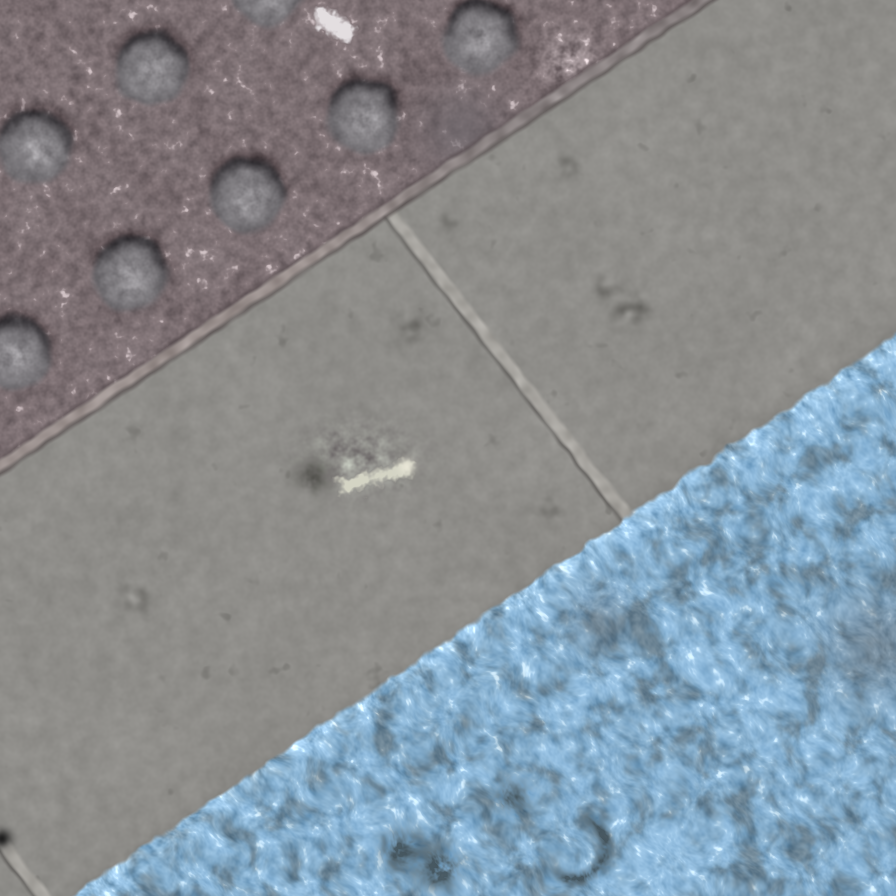
This texture is drawn by a Shadertoy shader. Its source:

```glsl
// Weathered pavement: studded mauve paving, a jointed concrete kerb and rough blue paint.
#define CONCRETE vec3(0.558, 0.553, 0.538)
#define PAVING vec3(0.487, 0.437, 0.448)
#define STUD vec3(0.465, 0.455, 0.470)
#define PAINT_LIGHT vec3(0.590, 0.755, 0.885)
#define PAINT_MID vec3(0.495, 0.650, 0.765)
#define PAINT_DARK vec3(0.400, 0.490, 0.550)
#define STUD_RADIUS 0.042
#define JOINT_SPACING 0.7745
#define JOINT_HALF_WIDTH 0.0062
#define GRAIN 0.042

vec2 gradient(vec2 cell) {
    vec3 q = fract(vec3(cell.xyx) * vec3(0.1031, 0.1030, 0.0973));
    q += dot(q, q.yzx + 33.33);
    return fract((q.xx + q.yz) * q.zy) * 2.0 - 1.0;
}

float noise(vec2 p) {
    vec2 i = floor(p), f = fract(p);
    vec2 u = f * f * f * (f * (f * 6.0 - 15.0) + 10.0);
    vec2 e = vec2(0.0, 1.0);
    float low = mix(dot(gradient(i), f), dot(gradient(i + e.yx), f - e.yx), u.x);
    float high = mix(dot(gradient(i + e), f - e), dot(gradient(i + 1.0), f - 1.0), u.x);
    return mix(low, high, u.y);
}

float fbm(vec2 p) {
    float sum = 0.0, amp = 1.0;
    for (int i = 0; i < 3; i++) {
        sum += amp * noise(p);
        p = mat2(1.6, 1.2, -1.2, 1.6) * p + 7.3;
        amp *= 0.6;
    }
    return sum;
}

float segment(vec2 p, vec2 a, vec2 b) {
    vec2 d = b - a;
    return length(p - a - d * clamp(dot(p - a, d) / dot(d, d), 0.0, 1.0));
}

float line(float d, float halfWidth, float soft) {
    return 1.0 - smoothstep(halfWidth - soft, halfWidth + soft, abs(d));
}

float spot(vec2 p, vec2 centre, float radius) {
    vec2 d = (p - centre) / radius;
    return exp(-dot(d, d));
}

vec3 paving(vec2 p) {
    float fleck = fbm(p * 65.0 + 11.0);
    float wear = fbm(p * 16.0 + 3.0);
    vec3 col = PAVING + vec3(0.135, 0.125, 0.125) * fleck + 0.06 * wear;
    col += 0.22 * smoothstep(0.35, 0.8, fleck + 0.4 * wear);
    col = mix(col, vec3(0.42, 0.40, 0.42), 0.6 * spot(p, vec2(0.515, 0.855), 0.045));
    col += 0.10 * spot(p, vec2(0.635, 0.93), 0.03) * (1.0 + 2.0 * fleck);

    // Studs on a skewed lattice, with shaded upper rims and worn pale tops
    mat2 lattice = mat2(-0.1302, -0.0880, -0.1070, 0.1420);
    vec2 rel = p - vec2(0.276, 0.7826);
    vec2 q = rel - lattice * round(inverse(lattice) * rel);
    float r = (length(q) + 0.008 * noise(p * 35.0)) / STUD_RADIUS;
    float side = dot(q, vec2(0.15, 0.98)) / STUD_RADIUS;
    vec3 stud = STUD + 0.08 * fleck - 0.03 * side;
    stud += (0.11 + 0.12 * fleck) * spot(q, vec2(0.003, -0.003), 0.020);
    stud -= 0.17 * smoothstep(0.5, 0.95, r) * smoothstep(-0.35, 0.65, side);
    stud -= 0.06 * smoothstep(0.6, 1.0, r);
    col -= 0.13 * smoothstep(1.35, 0.95, r) * smoothstep(-0.3, 0.8, side);
    col = mix(col, stud, smoothstep(1.12, 0.86, r));

    // White chip
    float chip = segment(p, vec2(0.361, 0.979), vec2(0.383, 0.966)) + 0.012 * fleck;
    return mix(col, vec3(0.89, 0.87, 0.88), smoothstep(0.017, 0.007, chip));
}

vec3 concrete(vec2 p) {
    float grain = fbm(p * 48.0 + 5.0);
    vec3 col = CONCRETE + GRAIN * grain + 0.022 * fbm(p * 9.0);
    col -= 0.07 * smoothstep(0.42, 0.8, fbm(p * 30.0 + 50.0));

    // Small dents: centre and radius
    vec3 dents[7] = vec3[7](vec3(0.703, 0.655, 0.020), vec3(0.675, 0.680, 0.012),
        vec3(0.456, 0.632, 0.016), vec3(0.615, 0.434, 0.012), vec3(0.150, 0.330, 0.016),
        vec3(0.500, 0.750, 0.010), vec3(0.635, 0.815, 0.012));
    for (int i = 0; i < 7; i++)
        col -= spot(p, dents[i].xy, dents[i].z) * (0.08 + 0.28 * noise(p * 65.0));

    // Broken patch with a bright exposed edge
    float rough = fbm(p * 55.0);
    vec2 q = (p - vec2(0.400, 0.488)) * vec2(1.0, 1.6);
    col += 0.28 * rough * vec3(0.9, 1.0, 0.88) * exp(-dot(q, q) * 300.0);
    col -= 0.24 * spot(p, vec2(0.350, 0.469), 0.018) * (0.8 + rough);
    float scar = segment(p, vec2(0.386, 0.457), vec2(0.452, 0.477)) + 0.016 * rough;
    col = mix(col, vec3(0.83, 0.83, 0.77), smoothstep(0.012, 0.001, scar));
    return mix(col, vec3(0.91, 0.90, 0.84), spot(p, vec2(0.454, 0.479), 0.008));
}

vec3 paint(vec2 p, float edge) {
    vec2 warped = p + 0.012 * vec2(noise(p * 24.0), noise(p * 24.0 + 40.0));
    vec2 streak = mat2(0.80, -0.55, 0.60, 0.83) * warped;
    float tone = fbm(streak * vec2(34.0, 26.0)) + 0.5 * fbm(p * 9.0 + 8.0);
    float fine = fbm(streak * vec2(78.0, 56.0) + 21.0);
    vec3 col = mix(PAINT_MID, PAINT_LIGHT, smoothstep(-0.2, 0.5, tone));
    col = mix(col, PAINT_DARK, 0.9 * smoothstep(0.05, -0.6, tone));
    col += vec3(0.16, 0.14, 0.12) * fine;
    col += vec3(0.17, 0.13, 0.09) * smoothstep(0.3, 0.75, fine + 0.3 * tone);
    float wear = spot(p, vec2(0.98, 0.28), 0.06) + 0.7 * spot(p, vec2(0.67, 0.31), 0.035);
    col = mix(col, vec3(0.43, 0.48, 0.52) + 0.12 * fine, 0.65 * wear);

    // Exposed dark pits and a curved scrape
    float pits = spot(p, vec2(0.448, 0.052), 0.019) + spot(p, vec2(0.490, 0.030), 0.020);
    pits += 0.7 * spot(p, vec2(0.573, 0.112), 0.018);
    vec2 arc = p - vec2(0.640, 0.055);
    pits += line(length(arc) - 0.036, 0.005, 0.007) * smoothstep(-0.015, 0.015, arc.x - arc.y * 0.5);
    col = mix(col, vec3(0.25, 0.31, 0.34), clamp(pits * (0.8 + 1.4 * fine), 0.0, 0.9));
    return col + (0.10 + 0.15 * fine) * exp(edge * 65.0);
}

void mainImage(out vec4 fragColor, in vec2 fragCoord) {
    vec2 p = fragCoord / iResolution.y;
    float soft = max(0.003, 0.75 / iResolution.y);
    float wobble = 0.003 * noise(p * 45.0);
    float patchy = noise(p * 28.0 + 9.0);
    float upper = (p.y - 0.664 * p.x - 0.4727) * 0.833 + wobble;
    float lower = (p.y - 0.682 * p.x + 0.055) * 0.826 + 2.0 * wobble + 0.003 * noise(p * 90.0);

    // Kerb slabs and the joints between them
    vec3 col = concrete(p);
    float across = dot(p, vec2(0.788, 0.616)) - 0.813 + wobble;
    float joint = mod(across + 0.5 * JOINT_SPACING, JOINT_SPACING) - 0.5 * JOINT_SPACING;
    col = mix(col, vec3(0.35, 0.34, 0.33), (0.65 + 0.5 * patchy) * line(joint + 0.008, 0.002, soft));
    col = mix(col, vec3(0.65, 0.64, 0.62) + 0.13 * noise(p * 70.0), line(joint, JOINT_HALF_WIDTH, soft));
    col = mix(col, vec3(0.12), spot(p, vec2(0.002, 0.064), 0.010));

    // Paving border, then paint
    col = mix(col, paving(p), smoothstep(-soft, soft, upper - 0.011));
    vec3 grout = mix(vec3(0.61, 0.57, 0.56), vec3(0.53, 0.50, 0.50), smoothstep(0.3, 0.6, p.x));
    col = mix(col, grout + 0.18 * noise(p * 60.0), line(upper - 0.006, 0.006, soft));
    col = mix(col, vec3(0.34, 0.31, 0.31), (0.65 + 0.6 * patchy) * line(upper + 0.001, 0.0022, soft));
    col = mix(col, vec3(0.33, 0.29, 0.30), (0.5 - 0.6 * patchy) * line(upper - 0.014, 0.002, soft));
    col -= 0.04 * exp(-max(lower, 0.0) * 150.0);
    col = mix(col, paint(p, min(lower, 0.0)), smoothstep(soft, -soft, lower));
    fragColor = vec4(clamp(col, 0.0, 1.0), 1.0);
}
```
